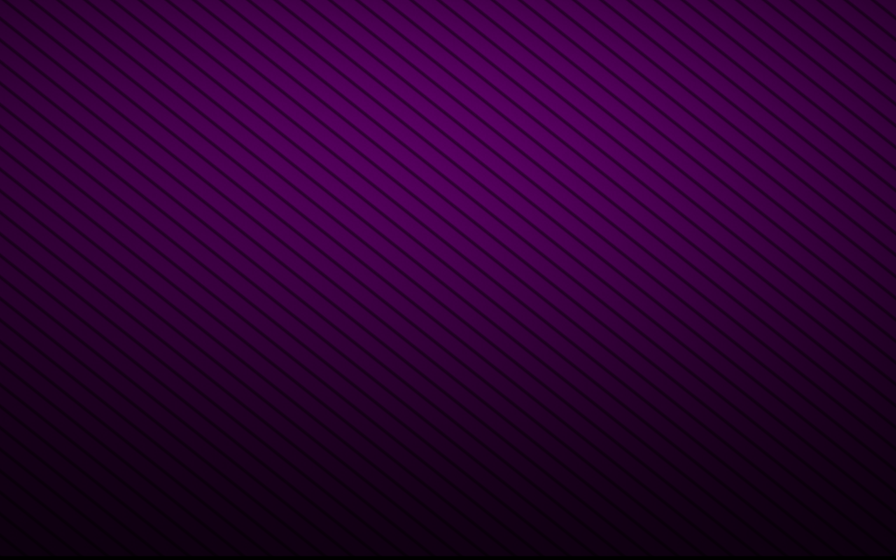
Write a Shadertoy shader that draws this background.

```glsl
const vec2 REPEATS = vec2(33.0, 26.0);      // stripes across and down
const float PHASE = 0.35;                  // stripe offset, in periods
const float LINE_HALF = 0.095;             // half line width, in periods
const float LINE_SOFT = 0.14;              // soft edge of a line, in periods
const float LINE_DARKNESS = 0.45;
const float BAND_SHADE = 0.05;             // tonal slope across each band
const vec3 GLOW_COLOR = vec3(0.302, 0.0, 0.330);
const vec3 BASE_COLOR = vec3(0.032, 0.0, 0.038);
const vec2 GLOW_CENTER = vec2(0.51, 0.77);
const vec2 GLOW_FALLOFF = vec2(2.3, 4.0);
const vec2 GRAIN_CELLS = vec2(512.0, 320.0);
const float GRAIN_AMOUNT = 0.03;
const float BOTTOM_EDGE = 0.007;           // height of the dark lower rim

float hash(vec2 p) {
    vec3 q = fract(vec3(p.xyx) * 0.1031);
    q += dot(q, q.yzx + 33.33);
    return fract((q.x + q.y) * q.z);
}

// Elliptical glow that fades to the dark base
vec3 glow(vec2 uv) {
    vec2 d = uv - GLOW_CENTER;
    return BASE_COLOR + GLOW_COLOR * exp(-dot(GLOW_FALLOFF, d * d));
}

// Brightness factor of the diagonal bands and their dark lines
float stripes(vec2 uv) {
    float offset = fract(dot(uv, REPEATS) + PHASE) - 0.5;
    float pixel = length(REPEATS / iResolution.xy);
    float soft = max(LINE_SOFT, pixel);
    float line = 1.0 - smoothstep(LINE_HALF - 0.5 * soft,
                                  LINE_HALF + 0.5 * soft, abs(offset));
    float band = 1.0 + BAND_SHADE * sign(offset) * (1.0 - 2.0 * abs(offset));
    return band * (1.0 - LINE_DARKNESS * line);
}

void mainImage(out vec4 fragColor, in vec2 fragCoord) {
    vec2 uv = fragCoord / iResolution.xy;
    vec3 color = glow(uv) * stripes(uv);

    // Fine grain
    color *= 1.0 + GRAIN_AMOUNT * (hash(floor(uv * GRAIN_CELLS)) - 0.5);

    // Dark lower rim
    float pixelY = 1.0 / iResolution.y;
    color *= smoothstep(BOTTOM_EDGE - pixelY, BOTTOM_EDGE + pixelY, uv.y);

    fragColor = vec4(color, 1.0);
}
```
